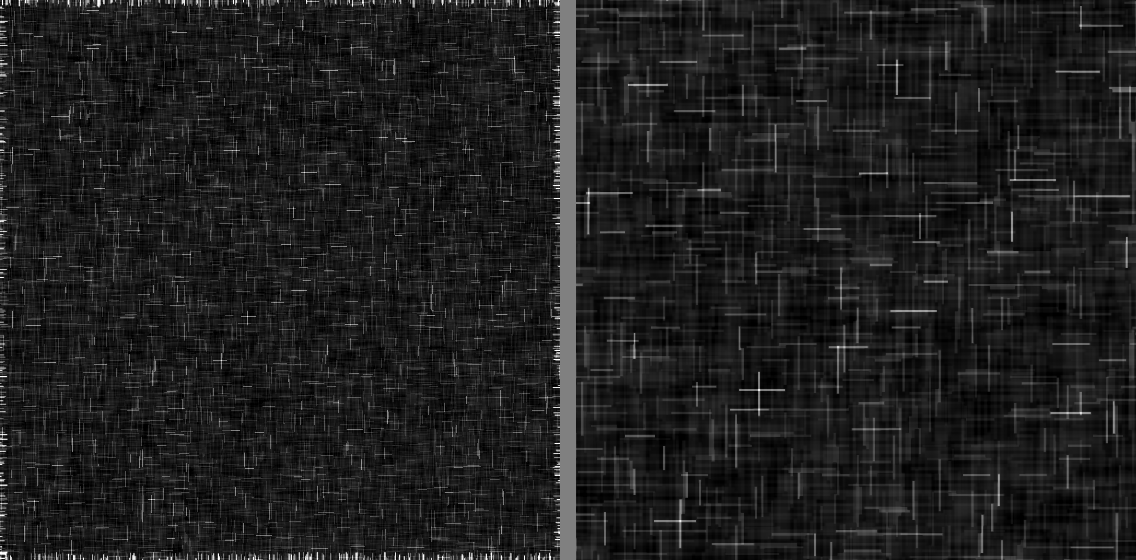
Left, the full canvas; right, a detail of the centre.
Reproduce this texture procedurally as a three.js fragment shader.

```glsl
// Dark woven cloth: short grey threads laid along both axes over dim blocky patches.
// Each thread is a column cut into random segments whose hash sets its brightness;
// loose bright thread ends stick in from all four borders.

varying vec2 vUv;

float hash(vec2 p) {
  return fract(sin(dot(p, vec2(127.1, 311.7))) * 43758.5453);
}

// Random level of one column at height y, constant within each segment.
float segmentLevel(float column, float y, float len, float seed) {
  float stretch = 0.6 + 0.9 * hash(vec2(column, seed));
  float t = y / (len * stretch) + 9.0 * hash(vec2(column, seed + 3.7));
  float cell = floor(t);
  float here = hash(vec2(column + seed * 7.3, cell + seed));
  float next = hash(vec2(column + seed * 7.3, cell + 1.0 + seed));
  return mix(here, next, smoothstep(0.93, 1.0, fract(t)));
}

// Upright segments in 'count' columns, with soft sides.
float segments(vec2 p, float count, float len, float seed) {
  float x = p.x * count - 0.5;
  float column = floor(x);
  return mix(segmentLevel(column, p.y, len, seed),
             segmentLevel(column + 1.0, p.y, len, seed),
             smoothstep(0.2, 0.8, fract(x)));
}

// One loose thread end, running in from the nearer of the two borders.
float looseEnd(float column, float y, float seed) {
  float side = step(0.5, y);
  float depth = min(y, 1.0 - y);
  vec2 id = vec2(column, seed + side * 5.3);
  float len = 0.004 + 0.012 * hash(id + 17.0);
  return pow(hash(id), 4.0) * (1.0 - smoothstep(len - 0.003, len, depth));
}

float fringe(vec2 p, float seed) {
  float x = p.x * 512.0 - 0.5;
  float column = floor(x);
  return mix(looseEnd(column, p.y, seed), looseEnd(column + 1.0, p.y, seed),
             smoothstep(0.2, 0.8, fract(x)));
}

// All threads of one direction: patches, dim weave and rare bright streaks.
float weave(vec2 p, float seed) {
  float patches = 0.05 * (segments(p, 128.0, 0.035, seed + 1.0) - 0.5)
                + 0.03 * (segments(p, 48.0, 0.07, seed + 2.0) - 0.5);
  float dim = 0.07 * segments(p, 512.0, 0.03, seed + 3.0);
  float streak = segments(p, 512.0, 0.023, seed + 4.0);
  float bright = 0.25 * pow(streak, 10.0) + 0.28 * pow(streak, 60.0);
  return patches + dim + bright;
}

void main() {
  float grey = 0.008 + weave(vUv, 11.0) + weave(vUv.yx, 37.0);
  grey += fringe(vUv, 53.0) + fringe(vUv.yx, 71.0);
  gl_FragColor = vec4(vec3(clamp(grey, 0.0, 1.0)), 1.0);
}
```
